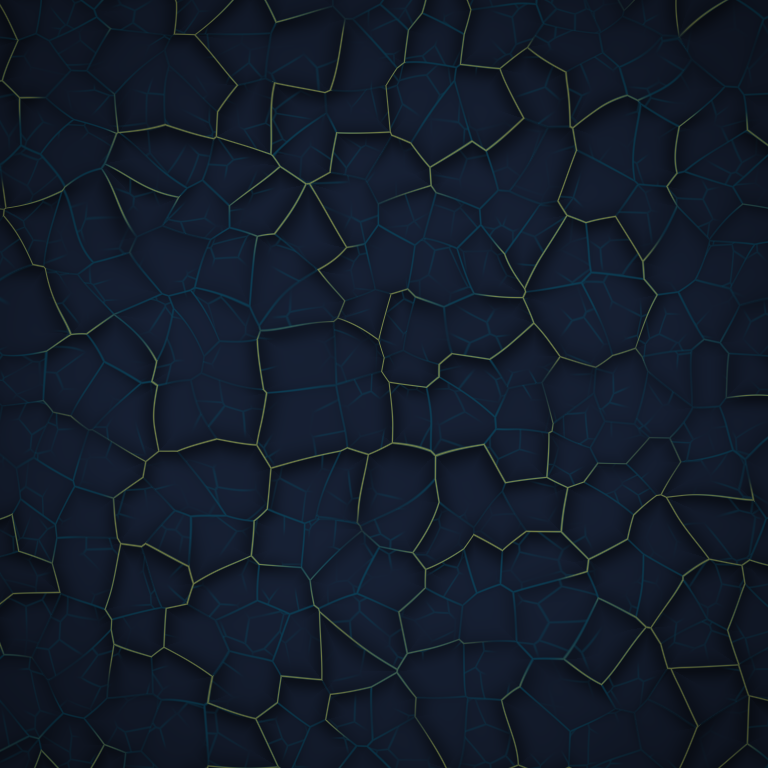
A WebGL 2 fragment shader for this pattern:

```glsl
#version 300 es
precision highp float;

#define PLATE_CELLS 7.0
#define SHARD_CELLS 14.5
#define FINE_CELLS 25.0
#define JITTER 0.92
#define WARP 0.016
#define RIDGE_WIDTH 0.0008
#define SEAM_WIDTH 0.0012
#define SHADOW_REACH 0.021

uniform vec2 u_resolution;
out vec4 outColor;

const vec3 SLATE = vec3(0.087, 0.125, 0.202);
const vec3 TEAL = vec3(0.045, 0.245, 0.335);
const vec3 OLIVE = vec3(0.53, 0.56, 0.29);

struct Crack {
    vec2 id;
    float seam;   // distance to any cell edge
    float ridge;  // distance to an edge between two plates
    float facing; // vertical direction towards that ridge
};

vec2 hash2(vec2 p) {
    return fract(sin(vec2(dot(p, vec2(127.1, 311.7)),
                          dot(p, vec2(269.5, 183.3)))) * 43758.5453);
}

float noise(vec2 p) {
    vec2 i = floor(p), f = fract(p);
    f = f * f * (3.0 - 2.0 * f);
    return mix(mix(hash2(i).x, hash2(i + vec2(1, 0)).x, f.x),
               mix(hash2(i + vec2(0, 1)).x, hash2(i + vec2(1, 1)).x, f.x), f.y);
}

vec2 site(vec2 cell) {
    return cell + 0.5 + JITTER * (hash2(cell) - 0.5);
}

// Cell whose site lies nearest to p
vec2 nearestCell(vec2 p) {
    vec2 base = floor(p), best = base;
    float bestDist = 1e3;
    for (int y = -1; y <= 1; y++)
    for (int x = -1; x <= 1; x++) {
        vec2 cell = base + vec2(x, y);
        vec2 r = site(cell) - p;
        float d = dot(r, r);
        if (d < bestDist) { bestDist = d; best = cell; }
    }
    return best;
}

// Plate that a shard belongs to
vec2 plateOf(vec2 shardSite) {
    return nearestCell(shardSite * PLATE_CELLS / SHARD_CELLS + 31.0);
}

// Distances to Voronoi edges, in canvas units
Crack crack(vec2 p, float cells, bool grouped) {
    p *= cells;
    vec2 id = nearestCell(p);
    vec2 own = site(id);
    vec2 plate = grouped ? plateOf(own) : vec2(0.0);
    Crack c = Crack(id, 1e3, 1e3, 0.0);
    for (int y = -2; y <= 2; y++)
    for (int x = -2; x <= 2; x++) {
        if (x == 0 && y == 0) continue;
        vec2 other = site(id + vec2(x, y));
        vec2 normal = normalize(other - own);
        float d = dot(0.5 * (own + other) - p, normal) / cells;
        c.seam = min(c.seam, d);
        if (grouped && d < c.ridge && plateOf(other) != plate) {
            c.ridge = d;
            c.facing = normal.y;
        }
    }
    return c;
}

float stroke(float d, float width, float pixel) {
    return 1.0 - smoothstep(width - 0.9 * pixel, width + 0.9 * pixel, d);
}

void main() {
    vec2 uv = gl_FragCoord.xy / u_resolution;
    float pixel = 1.0 / min(u_resolution.x, u_resolution.y);
    vec2 p = gl_FragCoord.xy * pixel;

    // Gentle bending of the straight edges
    vec2 bent = p + WARP * (vec2(noise(p * 9.0), noise(p * 9.0 + 57.0)) - 0.5) * 2.0;

    Crack shard = crack(bent, SHARD_CELLS, true);
    vec2 local = bent + floor(hash2(shard.id) * 40.0);
    Crack fine = crack(local, FINE_CELLS, false);

    // Uneven strength along the lines
    float ridgeMask = smoothstep(0.28, 0.55, noise(p * 10.0 + 13.0));
    float seamMask = mix(0.3, 0.9, smoothstep(0.2, 0.75, noise(p * 16.0 + 71.0)));
    float fineMask = 0.5 * smoothstep(0.4, 0.8, noise(local * 24.0 + 5.0));

    // Soft shade beside the ridges, deeper underneath
    float shade = exp(-pow(shard.ridge / SHADOW_REACH, 2.0) * 1.6);
    shade *= (0.32 + 0.14 * shard.facing) * mix(0.4, 1.0, ridgeMask);
    float seamShade = 0.09 * exp(-shard.seam / 0.006);
    vec3 color = SLATE * (1.0 - shade) * (1.0 - seamShade);
    color *= 0.97 + 0.06 * noise(p * 7.0 + 90.0);

    // Fine cracks, seams, then ridges
    color = mix(color, TEAL, fineMask * stroke(fine.seam, SEAM_WIDTH, pixel));
    color = mix(color, TEAL, seamMask * stroke(shard.seam, SEAM_WIDTH, pixel));
    color = mix(color, OLIVE, 0.9 * ridgeMask * stroke(shard.ridge, RIDGE_WIDTH, pixel));

    // Vignette
    float rim = length(uv - 0.5);
    color *= 1.0 - 0.42 * smoothstep(0.25, 0.75, rim);
    outColor = vec4(color, 1.0);
}
```
